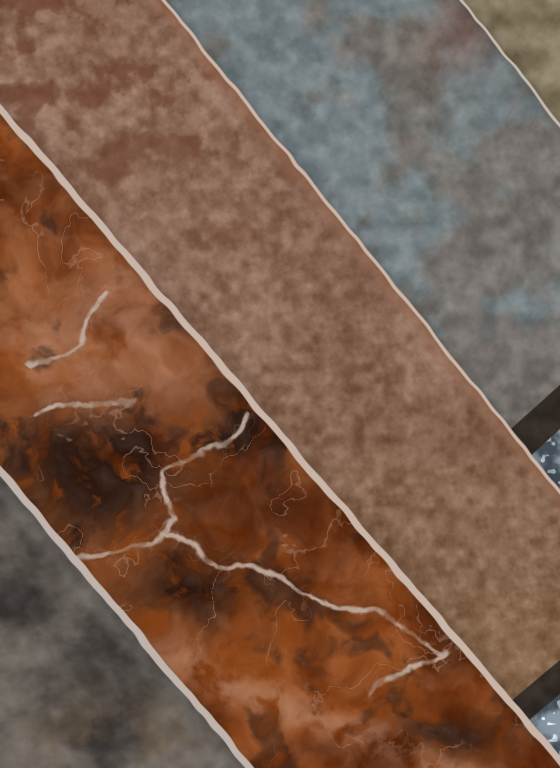
Write a Shadertoy shader that draws this texture.

```glsl
// Diagonal strips of stone tile: slate, veined marble, brown clay, blue-grey and sand.

float hash(vec2 p) {
    return fract(sin(dot(p, vec2(127.1, 311.7))) * 43758.5453);
}

float noise(vec2 p) {
    vec2 i = floor(p), f = fract(p);
    f = f * f * (3.0 - 2.0 * f);
    return mix(mix(hash(i), hash(i + vec2(1, 0)), f.x),
               mix(hash(i + vec2(0, 1)), hash(i + vec2(1, 1)), f.x), f.y);
}

float fbm(vec2 p) {
    float sum = 0.0, amp = 0.52;
    for (int i = 0; i < 5; i++) {
        sum += amp * noise(p);
        p = mat2(1.6, 1.2, -1.2, 1.6) * p + 5.3;
        amp *= 0.5;
    }
    return sum;
}

// Signed distance to the line a-b, positive on its left
float lineSide(vec2 p, vec2 a, vec2 b) {
    vec2 t = normalize(b - a);
    return dot(p - a, vec2(-t.y, t.x));
}

float segment(vec2 p, vec2 a, vec2 b) {
    vec2 ab = b - a;
    return length(p - a - ab * clamp(dot(p - a, ab) / dot(ab, ab), 0.0, 1.0));
}

float blob(vec2 p, vec2 center, vec2 radius) {
    vec2 q = (p - center) / radius;
    return exp(-dot(q, q));
}

// Thin lines along the middle level of a noise field
float crackle(vec2 p, float width) {
    return 1.0 - smoothstep(0.0, width, abs(fbm(p) - 0.5));
}

vec3 slate(vec2 p, float edge) {
    float cloud = fbm(p * vec2(9, 14) + 2.0);
    vec3 col = mix(vec3(0.24, 0.22, 0.21), vec3(0.44, 0.41, 0.38), smoothstep(0.3, 0.7, cloud));
    col = mix(col, vec3(0.43, 0.36, 0.28), 0.6 * blob(p, vec2(0.15, 0.03), vec2(0.14, 0.06)) * smoothstep(0.4, 0.6, fbm(p * 20.0)));
    col = mix(col, vec3(0.43, 0.41, 0.39), 0.6 * smoothstep(-0.035, -0.015, edge));
    return col + 0.12 * (fbm(p * 70.0) - 0.5);
}

vec3 marble(vec2 p) {
    const vec4 veins[11] = vec4[11](
        vec4(0.11, 0.28, 0.20, 0.29), vec4(0.20, 0.29, 0.222, 0.318),
        vec4(0.222, 0.318, 0.214, 0.388), vec4(0.214, 0.388, 0.32, 0.455),
        vec4(0.21, 0.30, 0.36, 0.245), vec4(0.36, 0.245, 0.495, 0.193),
        vec4(0.495, 0.193, 0.575, 0.15), vec4(0.575, 0.15, 0.48, 0.10),
        vec4(0.05, 0.453, 0.17, 0.479), vec4(0.04, 0.52, 0.105, 0.557),
        vec4(0.105, 0.557, 0.13, 0.62));
    vec2 w = p + 0.05 * (vec2(fbm(p * 14.0), fbm(p * 14.0 + 7.0)) - 0.5);
    float grain = fbm(w * 45.0);
    vec3 col = mix(vec3(0.35, 0.17, 0.08), vec3(0.56, 0.30, 0.14), smoothstep(0.28, 0.65, fbm(w * 12.0)));

    // Pale clouds in the upper part and a pale band below
    float pale = blob(w, vec2(0.13, 0.56), vec2(0.17, 0.13)) * smoothstep(0.32, 0.62, fbm(w * 16.0 + 3.0));
    float band = exp(-pow(segment(w, vec2(0.21, 0.155), vec2(0.62, -0.02)) / 0.022, 2.0));
    col = mix(col, vec3(0.64, 0.44, 0.33), max(0.85 * pale, 0.75 * band * smoothstep(0.25, 0.6, grain)));

    // Dark stains
    float dark = blob(w, vec2(0.13, 0.38), vec2(0.11, 0.075));
    dark += 0.8 * blob(w, vec2(0.30, 0.435), vec2(0.08, 0.025));
    dark += 0.7 * blob(w, vec2(0.24, 0.23), vec2(0.08, 0.045));
    dark += 0.7 * blob(w, vec2(0.58, 0.04), vec2(0.07, 0.03));
    dark += 0.45 * smoothstep(0.52, 0.68, fbm(w * 17.0 + 20.0));
    col = mix(col, vec3(0.15, 0.09, 0.07), clamp(dark * smoothstep(0.2, 0.55, grain) * 1.15, 0.0, 0.9));

    // Fine crackle and main veins
    float fine = crackle(w * 13.0 + 31.0, 0.013) * smoothstep(0.4, 0.6, fbm(p * 9.0 + 4.0));
    float line = 0.0, halo = 0.0;
    for (int i = 0; i < 11; i++) {
        float d = segment(w, veins[i].xy, veins[i].zw);
        line = max(line, 1.0 - smoothstep(0.001, 0.0055, d));
        halo = max(halo, exp(-d / 0.012));
    }
    fine = max(fine, 0.8 * halo * crackle(w * 32.0, 0.04));
    col = mix(col, vec3(0.62, 0.46, 0.38), 0.55 * fine);
    col = mix(col, vec3(0.71, 0.63, 0.58), line * mix(0.45, 0.95, smoothstep(0.3, 0.6, grain)));
    return col + 0.18 * (grain - 0.5);
}

vec3 clay(vec2 p, float edge) {
    vec3 col = mix(vec3(0.50, 0.38, 0.28), vec3(0.55, 0.42, 0.35), smoothstep(0.1, 0.6, p.y));
    col += 0.16 * (fbm(p * 9.0) - 0.5) + 0.26 * (fbm(p * 75.0) - 0.5);
    float rust = smoothstep(0.48, 0.68, fbm(p * 32.0 + 9.0)) * smoothstep(0.45, 0.95, p.y);
    col = mix(col, vec3(0.40, 0.23, 0.16), 0.6 * rust);
    return mix(col, vec3(0.67, 0.48, 0.37), 0.65 * smoothstep(-0.022, -0.003, edge));
}

vec3 blueStone(vec2 p) {
    float brown = smoothstep(0.38, 0.62, fbm(p * 15.0 + 6.0) + 0.25 * (p.x - 0.52));
    vec3 col = mix(vec3(0.46, 0.50, 0.51), vec3(0.45, 0.41, 0.38), 0.75 * brown);
    col = mix(col, vec3(0.44, 0.32, 0.28), 0.6 * blob(p, vec2(0.60, 0.95), vec2(0.05, 0.05)));
    return col + 0.22 * (fbm(p * 55.0) - 0.5);
}

// Dark tile side, then wet ground with droplets
vec3 gap(vec2 p, float depth, float thickness, float px) {
    vec3 wet = mix(vec3(0.27, 0.31, 0.34), vec3(0.55, 0.60, 0.65), smoothstep(0.35, 0.65, fbm(p * 35.0)));
    wet += 0.35 * smoothstep(0.72, 0.85, noise(p * 140.0));
    vec3 side = vec3(0.20, 0.17, 0.15) + 0.12 * (fbm(p * 50.0) - 0.5);
    return mix(side, wet, smoothstep(-px, px, depth - thickness));
}

vec3 grout(vec3 col, float d, float halfWidth, vec3 tint, float px) {
    col *= 1.0 - 0.22 * exp(-abs(d) / 0.009);
    return mix(col, tint, 1.0 - smoothstep(halfWidth - px, halfWidth + px, abs(d)));
}

void mainImage(out vec4 fragColor, in vec2 fragCoord) {
    float px = 1.0 / iResolution.y;
    vec2 p = fragCoord * px;
    vec2 q = p + 0.0025 * (noise(p * 45.0) - 0.5);
    float a = lineSide(q, vec2(0.0, 0.388), vec2(0.3255, 0.0));
    float b = lineSide(q, vec2(0.0, 0.859), vec2(0.7227, 0.017));
    float c = lineSide(q, vec2(0.212, 1.0), vec2(0.729, 0.360));
    float d = lineSide(q, vec2(0.6016, 1.0), vec2(0.729, 0.837));
    float clayEnd = lineSide(q, vec2(0.667, 0.0885), vec2(0.729, 0.1406));
    float blueEnd = lineSide(q, vec2(0.667, 0.443), vec2(0.729, 0.499));

    // Tiles from lower left to upper right
    vec3 clayTile = mix(gap(p, -clayEnd, 0.034, px), clay(p, c), smoothstep(-px, px, clayEnd));
    vec3 blueTile = mix(gap(p, -blueEnd, 0.043, px), blueStone(p), smoothstep(-px, px, blueEnd));
    vec3 sand = vec3(0.51, 0.46, 0.37) + 0.28 * (fbm(p * 40.0) - 0.5);
    vec3 col = mix(slate(p, a), marble(p), smoothstep(-px, px, a));
    col = mix(col, clayTile, smoothstep(-px, px, b));
    col = mix(col, blueTile, smoothstep(-px, px, c));
    col = mix(col, sand, smoothstep(-px, px, d));

    // Pale seams
    col = grout(col, a, 0.0048, vec3(0.75, 0.70, 0.67), px);
    col = grout(col, b, 0.0046, vec3(0.79, 0.71, 0.66), px);
    col = grout(col, c, 0.0022, vec3(0.80, 0.71, 0.65), px);
    col = grout(col, d, 0.0019, vec3(0.77, 0.73, 0.68), px);
    fragColor = vec4(clamp(col, 0.0, 1.0), 1.0);
}
```
